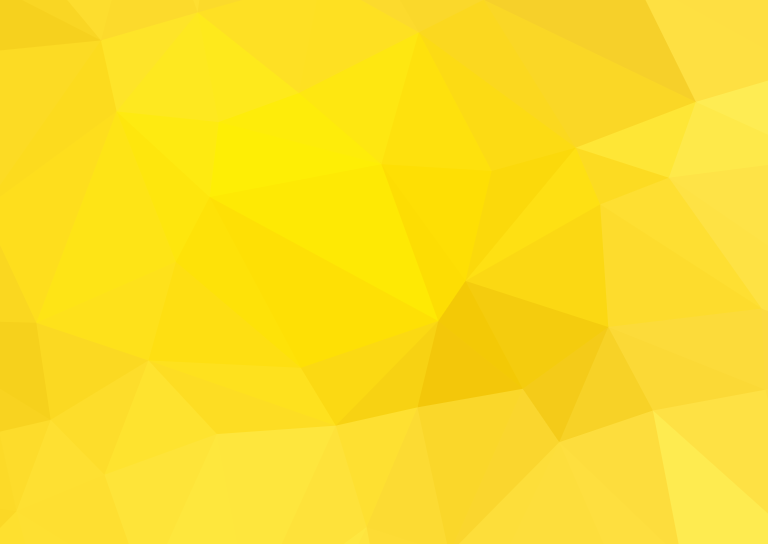
A WebGL 2 fragment shader for this background:

```glsl
#version 300 es
precision highp float;
// Low-poly background of flat yellow and gold triangles.
// A tilted, jittered lattice is cut into triangles; each takes one colour
// from a smooth field of light and pale patches, read at its middle.

#define CELL 0.205        // lattice spacing, in canvas heights
#define JITTER 0.37       // vertex displacement, in cells
#define TILT 0.32         // lattice rotation, in radians
#define BASE_GREEN 0.864  // middle tone of the yellow
#define FACET_VARIATION 0.034
#define SEED 17.0

uniform vec2 u_resolution;
out vec4 outColor;

vec2 hash22(vec2 p) {
    vec3 q = fract(vec3(p.xyx) * vec3(0.1031, 0.1030, 0.0973) + SEED * 0.071);
    q += dot(q, q.yzx + 33.33);
    return fract((q.xx + q.yz) * q.zy);
}

float cross2(vec2 a, vec2 b) { return a.x * b.y - a.y * b.x; }

mat2 latticeRotation() {
    float c = cos(TILT), s = sin(TILT);
    return mat2(c, s, -s, c);
}

vec2 latticeVertex(vec2 id) {
    vec2 offset = (hash22(id) - 0.5) * 2.0 * JITTER;
    return latticeRotation() * (id + offset) * CELL;
}

// Soft round patch of tone around a centre.
float patchTone(vec2 uv, vec2 centre, float radius) {
    vec2 d = (uv - centre) / radius;
    return exp(-dot(d, d));
}

// Smooth colour field over the canvas, uv from 0 to 1.
vec3 fieldColor(vec2 uv, float variation) {
    float gold = patchTone(uv, vec2(0.65, 0.35), 0.17);
    float green = BASE_GREEN + variation;
    green += 0.072 * patchTone(uv, vec2(0.34, 0.70), 0.22);
    green += 0.065 * patchTone(uv, vec2(0.99, 0.72), 0.15);
    green += 0.052 * patchTone(uv, vec2(0.30, 0.03), 0.19);
    green += 0.055 * patchTone(uv, vec2(0.98, 0.04), 0.11);
    green -= 0.080 * gold;
    green -= 0.060 * patchTone(uv, vec2(0.69, 0.98), 0.14);
    green -= 0.045 * patchTone(uv, vec2(0.00, 0.31), 0.13);
    green -= 0.035 * patchTone(uv, vec2(0.00, 0.95), 0.13);
    green = min(green, 0.945);

    // Saturated in the middle, paler toward the borders.
    float rim = smoothstep(0.10, 0.60, length((uv - vec2(0.44, 0.60)) * vec2(1.0, 1.1)));
    float blue = mix(0.015, mix(0.17, 0.25, uv.x), rim);
    blue += rim * 1.2 * (green - BASE_GREEN) - 0.03 * gold;

    float red = 0.953 + 0.045 * smoothstep(0.78, 0.89, green);
    return clamp(vec3(red, green, blue), 0.0, 1.0);
}

// Smallest signed distance to the edge lines, positive inside.
float triangleInside(vec2 p, vec2 a, vec2 b, vec2 c) {
    float ab = cross2(normalize(b - a), p - a);
    float bc = cross2(normalize(c - b), p - b);
    float ca = cross2(normalize(a - c), p - c);
    return min(ab, min(bc, ca));
}

// Adds a facet's colour, weighted by its pixel coverage.
void addFacet(inout vec4 sum, vec2 p, vec2 a, vec2 b, vec2 c, float pixel, float aspect) {
    float coverage = clamp(triangleInside(p, a, b, c) / pixel + 0.5, 0.0, 1.0);
    if (coverage <= 0.0) return;
    vec2 middle = (a + b + c) / 3.0;
    float variation = (hash22(floor(middle * 500.0)).x - 0.5) * FACET_VARIATION;
    vec2 uv = clamp(middle / vec2(aspect, 1.0), -0.05, 1.05);
    sum += vec4(fieldColor(uv, variation), 1.0) * coverage;
}

// Smaller signed area of the two triangles cut by diagonal a-c.
float splitQuality(vec2 a, vec2 b, vec2 c, vec2 d) {
    return min(cross2(b - a, c - a), cross2(c - a, d - a));
}

void main() {
    float pixel = 1.0 / u_resolution.y;
    float aspect = u_resolution.x * pixel;
    vec2 p = gl_FragCoord.xy * pixel;
    vec2 home = floor(transpose(latticeRotation()) * p / CELL);
    vec4 sum = vec4(0.0);

    // Jittered quads may reach into neighbouring cells.
    for (int j = -1; j <= 1; j++) {
        for (int i = -1; i <= 1; i++) {
            vec2 id = home + vec2(i, j);
            vec2 a = latticeVertex(id);
            vec2 b = latticeVertex(id + vec2(1, 0));
            vec2 c = latticeVertex(id + vec2(1, 1));
            vec2 d = latticeVertex(id + vec2(0, 1));

            // Cut along the diagonal that gives the fuller triangles.
            if (splitQuality(a, b, c, d) >= splitQuality(b, c, d, a)) {
                addFacet(sum, p, a, b, c, pixel, aspect);
                addFacet(sum, p, a, c, d, pixel, aspect);
            } else {
                addFacet(sum, p, b, c, d, pixel, aspect);
                addFacet(sum, p, b, d, a, pixel, aspect);
            }
        }
    }
    outColor = vec4(sum.rgb / max(sum.a, 0.001), 1.0);
}
```
